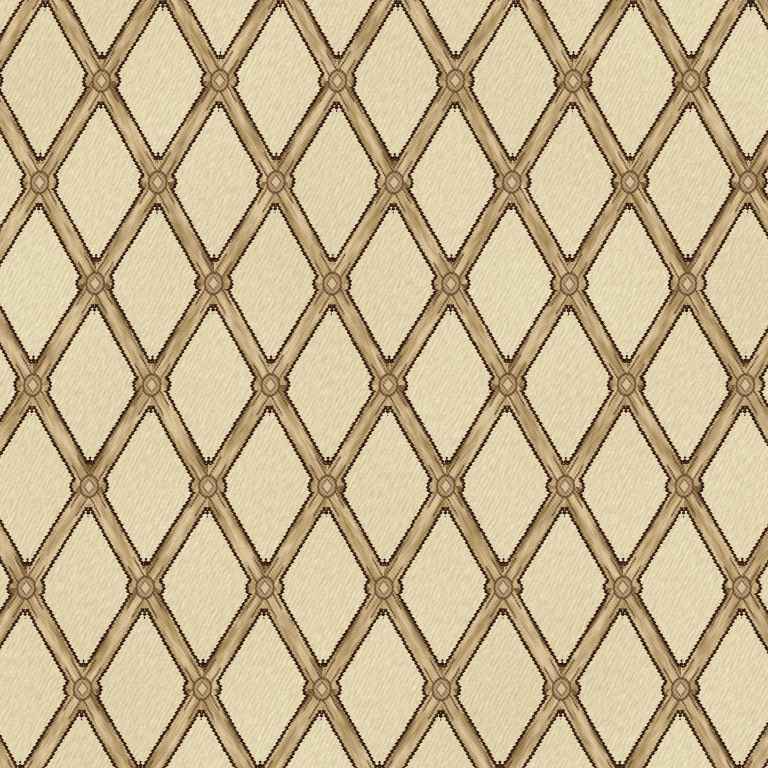
Reproduce this pattern procedurally as a Shadertoy shader.

```glsl
// Woven trellis: satin ribbons cross in a slightly skewed diamond lattice on cream twill.
// Lattice coordinates put each crossing on an integer point; distance functions
// shape the ribbons and knots, and gradient noise supplies sheen and thread wear.

vec2 randomGradient(vec2 cell) {
    vec3 h = fract(cell.xyx * vec3(0.1031, 0.1030, 0.0973));
    h += dot(h, h.yzx + 33.33);
    float angle = 6.2832 * fract((h.x + h.y) * h.z);
    return vec2(cos(angle), sin(angle));
}

float gradientNoise(vec2 p) {
    vec2 i = floor(p), f = p - i;
    vec2 s = f * f * f * (f * (f * 6.0 - 15.0) + 10.0);
    vec2 e = vec2(0, 1);
    float low = mix(dot(randomGradient(i), f), dot(randomGradient(i + e.yx), f - e.yx), s.x);
    float high = mix(dot(randomGradient(i + e), f - e), dot(randomGradient(i + e.yy), f - e.yy), s.x);
    return mix(low, high, s.y);
}

// Ribbons joined by side lobes and a pointed crown above and below each knot
float trellisDistance(vec2 lattice, vec2 p) {
    p = abs(p);
    float d = min(abs(lattice.x), abs(lattice.y)) * 0.1334 - 0.0138;
    d = min(d, length(p - vec2(0.0125, 0)) - 0.0128);
    d = min(d, max(p.y - 0.031, p.x - 0.007));
    return min(d, dot(p - vec2(0, 0.039), vec2(0.93, 0.37)));
}

vec3 twillGround(vec2 uv) {
    float fray = gradientNoise(uv * vec2(150, 70));
    float twill = sin((uv.x - 0.5 * uv.y) * 1080.0 + 3.0 * fray);
    float fleck = gradientNoise(vec2(uv.x - 0.5 * uv.y, uv.y * 0.35) * 260.0);
    float shade = 0.17 + 0.17 * twill + 0.45 * fleck + 0.2 * gradientNoise(uv * 4.0);
    return mix(vec3(0.90, 0.855, 0.715), vec3(0.79, 0.71, 0.55), clamp(shade, -0.2, 0.8));
}

// across runs from -1 to 1 over the ribbon; along counts crossings
vec3 satinRibbon(float across, float along, float strand, float thread) {
    float sheen = gradientNoise(vec2(across * 1.5 + strand * 7.3, along * 2.3));
    float streak = gradientNoise(vec2(across * 5.0 + strand * 3.7, along * 9.0));
    float shade = 0.38 + 0.9 * sheen + 0.5 * streak + 0.25 * across * across + 0.08 * thread;
    vec3 color = mix(vec3(0.86, 0.77, 0.61), vec3(0.62, 0.51, 0.32), clamp(shade, 0.0, 1.0));
    // Dark stitched shadow along parts of one side
    float shadow = smoothstep(0.3, 0.8, across) * smoothstep(-0.1, 0.25, sheen + 0.4 * streak);
    return mix(color, vec3(0.37, 0.25, 0.15), shadow * (0.6 + 0.25 * thread));
}

void mainImage(out vec4 fragColor, in vec2 fragCoord) {
    vec2 uv = fragCoord / iResolution.y;
    float aa = 0.8 / iResolution.y;

    // Slight skew and taper of the cloth
    vec2 q = uv - vec2(0.5065, 0.4987);
    q.x = (q.x - 0.024 * q.y) * (1.0 + 0.019 * q.y);
    q += 0.0012 * vec2(gradientNoise(uv * 9.0), gradientNoise(uv * 9.0 + 40.0));

    // Crossings lie at integer lattice points
    vec2 halfCell = vec2(0.0773, 0.132);
    vec2 scaled = q / halfCell;
    vec2 lattice = 0.5 * vec2(scaled.x + scaled.y, scaled.x - scaled.y);
    vec2 knot = round(lattice);
    vec2 f = lattice - knot;
    vec2 p = halfCell * vec2(f.x + f.y, f.x - f.y);

    float thread = sin(p.x * 1140.0) * sin(p.y * 1140.0);
    float d = trellisDistance(f, p) + 0.0008 * sin(p.y * 1300.0)
            + 0.0012 * gradientNoise(uv * 110.0);

    // The nearer ribbon covers the other
    bool rising = abs(f.y) < abs(f.x);
    float across = (rising ? -f.y : f.x) * 0.1334 / 0.0138;
    float along = rising ? lattice.x : lattice.y + 31.0;
    float strand = rising ? knot.y : knot.x + 17.0;
    float reach = rising ? abs(f.x) : abs(f.y);
    vec3 ribbon = satinRibbon(across, along, strand, thread);

    // Paired dotted stitches leaving each knot
    vec3 brown = vec3(0.37, 0.25, 0.15);
    float stitch = abs(abs(across) - 0.42) * 0.0138 - 0.0012;
    float legs = (1.0 - smoothstep(-aa, aa, stitch)) * (1.0 - smoothstep(0.24, 0.27, reach));
    ribbon = mix(ribbon, brown, legs * (0.65 + 0.35 * thread));

    // Oval rosette with a beaded rim and a small diamond inside
    float oval = (length(p / vec2(0.0115, 0.014)) - 1.0) * 0.0125;
    float petal = abs(p.x) * 0.8 + abs(p.y) * 0.6 - 0.0055;
    vec3 rosette = mix(vec3(0.78, 0.67, 0.51), vec3(0.55, 0.46, 0.39), 0.4 + 0.3 * thread);
    rosette = mix(rosette, vec3(0.84, 0.74, 0.57), 1.0 - smoothstep(-aa, aa, petal));
    ribbon = mix(ribbon, rosette, 1.0 - smoothstep(-aa, aa, oval));
    float rim = min(abs(oval) - 0.0014, abs(petal) - 0.0006);
    ribbon = mix(ribbon, brown, (1.0 - smoothstep(-aa, aa, rim)) * (0.75 + 0.25 * thread));

    // Dark corded outline with lighter gaps between stitches
    float cord = smoothstep(-0.0034 - aa, -0.0034 + aa, d);
    float gap = 0.3 + 0.3 * sin(p.y * 1300.0) + 0.5 * gradientNoise(uv * 130.0);
    vec3 cordColor = mix(vec3(0.15, 0.07, 0.05), brown, clamp(gap, 0.0, 1.0));
    ribbon = mix(ribbon, cordColor, cord);

    vec3 color = mix(ribbon, twillGround(uv), smoothstep(-aa, aa, d));
    color *= 1.0 + 0.05 * gradientNoise(uv * vec2(220, 330));
    fragColor = vec4(color, 1.0);
}
```
